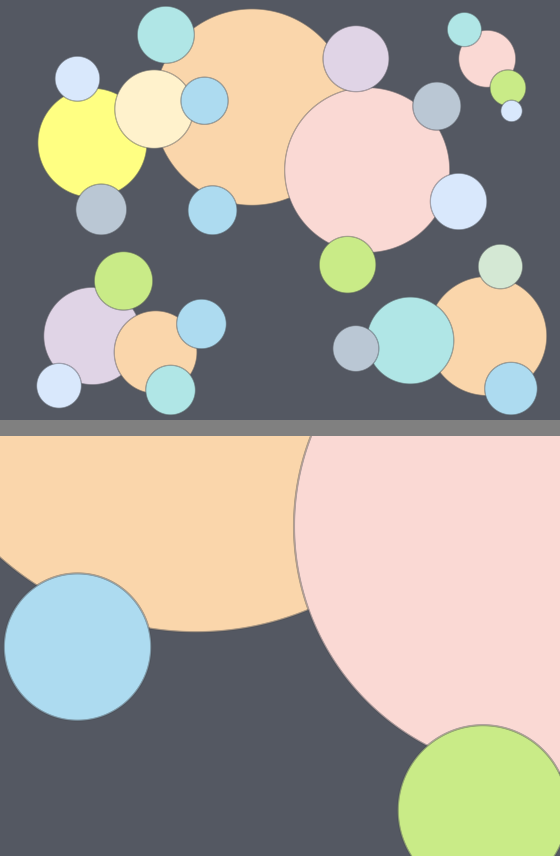
Top: the whole. Bottom: its middle third, enlarged.
This background is drawn by a Shadertoy shader. Its source:

```glsl
const int CLUSTERS = 5;
const int COOL_START = 4;      // first palette entry used by satellites
const int COOL_COUNT = 7;
const float PI = 3.14159265;

const vec3 BACKGROUND = vec3(0.33, 0.347, 0.385);
const vec3 OUTLINE = vec3(0.27, 0.28, 0.31);
const float OUTLINE_OPACITY = 0.4;
const float OUTLINE_HALF_WIDTH = 0.0005;
const float MARGIN = 0.012;                 // clear strip along the tile border

// Cluster places, as shares of the tile
const vec2 MAIN_PLACE = vec2(0.45, 0.745);
const vec2 COLUMNS = vec2(0.165, 0.87);
const float LOWER_ROW = 0.2;
const vec2 UPPER_ROW = vec2(0.66, 0.86);    // left and right end of a slanted row

const float COMPANION_REACH = 0.4;          // share of radius left outside the host
const float SATELLITE_REACH = 0.5;
const float CORE_SPREAD = 2.9;
const float COMPANION_SPREAD = 1.9;
const vec2 SATELLITE_RADIUS = vec2(0.053, 0.112);
const float SATELLITE_LIMIT = 0.6;          // largest share of the host radius

// Per cluster: sizes, directions, satellite counts and palette entries
const float CORE_RADIUS[CLUSTERS] = float[](0.234, 0.116, 0.068, 0.13, 0.142);
const float COMPANION_RATIO[CLUSTERS] = float[](0.84, 0.85, 0.63, 0.72, 0.73);
const float TURN[CLUSTERS] = float[](-0.5, -0.25, -0.95, 0.5, 3.2);
const int SATELLITES[CLUSTERS] = int[](6, 4, 2, 3, 3);
const int CORE_COLOUR[CLUSTERS] = int[](0, 4, 1, 3, 0);
const int COMPANION_COLOUR[CLUSTERS] = int[](1, 0, 7, 2, 10);

const vec3 PALETTE[11] = vec3[](
    vec3(0.98, 0.84, 0.67),   // apricot
    vec3(0.98, 0.85, 0.83),   // pink
    vec3(1.00, 0.95, 0.80),   // cream
    vec3(1.00, 1.00, 0.51),   // yellow
    vec3(0.88, 0.83, 0.90),   // lilac
    vec3(0.73, 0.78, 0.83),   // slate
    vec3(0.85, 0.91, 0.99),   // pale sky
    vec3(0.79, 0.92, 0.53),   // lime
    vec3(0.83, 0.91, 0.83),   // mint
    vec3(0.68, 0.86, 0.94),   // blue
    vec3(0.69, 0.90, 0.90));  // teal

// Integer hash to 0..1
float hash(int seed) {
    uint state = uint(seed) * 747796405u + 2891336453u;
    uint word = ((state >> ((state >> 28u) + 4u)) ^ state) * 277803737u;
    word = (word >> 22u) ^ word;
    return float(word >> 8u) / 16777216.0;
}

vec2 direction(float angle) {
    return vec2(cos(angle), sin(angle));
}

// Main cluster first, then one towards each corner
vec2 clusterPlace(int k) {
    if (k == 0) return MAIN_PLACE;
    vec2 corner = vec2((k + 1) % 2, (k / 2) % 2);
    float upper = mix(UPPER_ROW.x, UPPER_ROW.y, corner.x);
    return vec2(mix(COLUMNS.x, COLUMNS.y, corner.x), mix(LOWER_ROW, upper, corner.y));
}

// Paints an outlined disc, kept whole inside the tile
void paintDisc(inout vec3 colour, vec2 p, vec2 tile, vec2 centre, float radius, vec3 fill) {
    float pixel = 1.0 / iResolution.y;
    float inset = radius + MARGIN;
    float d = length(p - clamp(centre, vec2(inset), tile - inset)) - radius;
    colour = mix(colour, fill, 1.0 - smoothstep(-0.8 * pixel, 0.8 * pixel, d));
    float rim = 1.0 - smoothstep(0.0, pixel, abs(d) - OUTLINE_HALF_WIDTH);
    colour = mix(colour, OUTLINE, OUTLINE_OPACITY * rim);
}

void paintCluster(inout vec3 colour, vec2 p, vec2 tile, int k) {
    // Core and its companion
    vec2 core = tile * clusterPlace(k);
    float coreRadius = CORE_RADIUS[k];
    float companionRadius = coreRadius * COMPANION_RATIO[k];
    float reach = coreRadius + COMPANION_REACH * companionRadius;
    vec2 companion = core + direction(TURN[k]) * reach;
    paintDisc(colour, p, tile, core, coreRadius, PALETTE[CORE_COLOUR[k]]);
    paintDisc(colour, p, tile, companion, companionRadius, PALETTE[COMPANION_COLOUR[k]]);

    // Satellites alternate between both hosts, in jittered slots along the rim
    int count = SATELLITES[k];
    for (int j = 0; j < count; j++) {
        bool onCore = j % 2 == 0;
        int seed = 32 * k + 2 * j;
        float slots = float(onCore ? (count + 1) / 2 : count / 2);
        float slot = (float(j / 2) + mix(0.35, 0.65, hash(seed))) / slots;
        float spread = onCore ? CORE_SPREAD : COMPANION_SPREAD;
        float angle = TURN[k] + (onCore ? PI : 0.0) + spread * (2.0 * slot - 1.0);

        float hostRadius = onCore ? coreRadius : companionRadius;
        float size = hash(seed + 1);
        float radius = mix(SATELLITE_RADIUS.x, SATELLITE_RADIUS.y, size * size);
        radius = min(radius, SATELLITE_LIMIT * hostRadius);
        vec2 host = onCore ? core : companion;
        vec2 centre = host + direction(angle) * (hostRadius + SATELLITE_REACH * radius);
        int entry = COOL_START + (3 * j + 3 * k) % COOL_COUNT;
        paintDisc(colour, p, tile, centre, radius, PALETTE[entry]);
    }
}

void mainImage(out vec4 fragColor, in vec2 fragCoord) {
    vec2 p = fragCoord / iResolution.y;
    vec2 tile = vec2(iResolution.x / iResolution.y, 1.0);
    vec3 colour = BACKGROUND;
    for (int k = 0; k < CLUSTERS; k++) paintCluster(colour, p, tile, k);
    fragColor = vec4(colour, 1.0);
}
```
